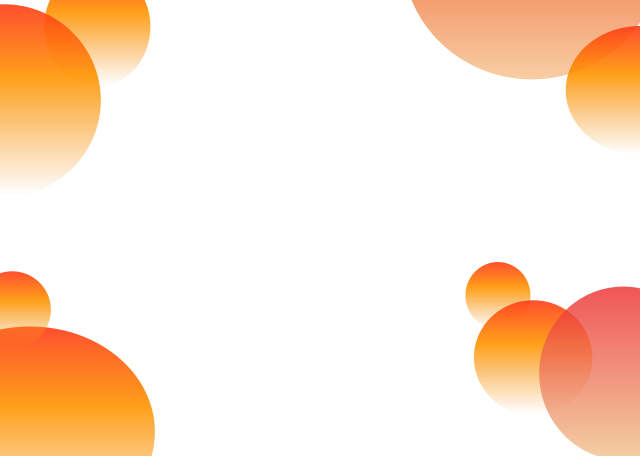
This background is drawn by a WebGL 1 fragment shader. Its source:

```glsl
precision highp float;
// Translucent sunset-gradient discs gathered in the four corners of a white canvas.

uniform vec2 u_resolution;

#define RED vec3(1.0, 0.235, 0.09)
#define ORANGE vec3(1.0, 0.585, 0.0)
#define FADE_TINT vec3(0.95, 0.58, 0.12)
#define CORAL vec3(0.925, 0.17, 0.17)
#define SAND vec3(0.94, 0.77, 0.56)
#define PEACH_TOP vec3(0.933, 0.215, 0.02)
#define PEACH_BOTTOM vec3(0.969, 0.808, 0.64)
#define ORANGE_STOP 0.38
#define SUNSET_OPACITY 0.9
#define CORAL_OPACITY 0.8

// Antialiased ellipse coverage; centre and radii are fractions of the canvas.
float ellipseMask(vec2 uv, vec2 centre, vec2 radii) {
  vec2 q = (uv - centre) / radii;
  float k = length(q);
  float slope = length(q / (radii * u_resolution));
  float pixels = k * (k - 1.0) / max(slope, 1e-5);
  return k < 0.1 ? 1.0 : clamp(0.5 - pixels, 0.0, 1.0);
}

// Position down the ellipse: 0 at its top, 1 at its bottom.
float descent(vec2 uv, vec2 centre, vec2 radii) {
  return clamp(0.5 - 0.5 * (uv.y - centre.y) / radii.y, 0.0, 1.0);
}

// Red to orange, then orange fading to clear.
void sunsetDisc(inout vec3 color, vec2 uv, vec2 centre, vec2 radii) {
  float t = descent(uv, centre, radii);
  float warm = clamp(t / ORANGE_STOP, 0.0, 1.0);
  float fade = clamp((t - ORANGE_STOP) / (1.0 - ORANGE_STOP), 0.0, 1.0);
  vec3 tint = mix(mix(RED, ORANGE, warm), FADE_TINT, fade);
  float alpha = SUNSET_OPACITY * (1.0 - fade);
  color = mix(color, tint, alpha * ellipseMask(uv, centre, radii));
}

// Two-colour vertical gradient at constant opacity.
void softDisc(inout vec3 color, vec2 uv, vec2 centre, vec2 radii,
              vec3 top, vec3 bottom, float opacity) {
  vec3 tint = mix(top, bottom, descent(uv, centre, radii));
  color = mix(color, tint, opacity * ellipseMask(uv, centre, radii));
}

void main() {
  vec2 uv = gl_FragCoord.xy / u_resolution;
  vec3 color = vec3(1.0);

  // Top left
  sunsetDisc(color, uv, vec2(0.152, 0.941), vec2(0.083, 0.130));
  sunsetDisc(color, uv, vec2(0.0065, 0.780), vec2(0.151, 0.2106));

  // Bottom left
  sunsetDisc(color, uv, vec2(0.047, 0.053), vec2(0.195, 0.231));
  sunsetDisc(color, uv, vec2(0.019, 0.3205), vec2(0.0605, 0.0845));

  // Top right
  softDisc(color, uv, vec2(0.831, 1.101), vec2(0.202, 0.275),
           PEACH_TOP, PEACH_BOTTOM, 1.0);
  sunsetDisc(color, uv, vec2(1.0, 0.802), vec2(0.116, 0.141));

  // Bottom right
  sunsetDisc(color, uv, vec2(0.778, 0.352), vec2(0.0508, 0.0733));
  sunsetDisc(color, uv, vec2(0.833, 0.216), vec2(0.0925, 0.1255));
  softDisc(color, uv, vec2(0.974, 0.181), vec2(0.1315, 0.1905),
           CORAL, SAND, CORAL_OPACITY);

  gl_FragColor = vec4(color, 1.0);
}
```
